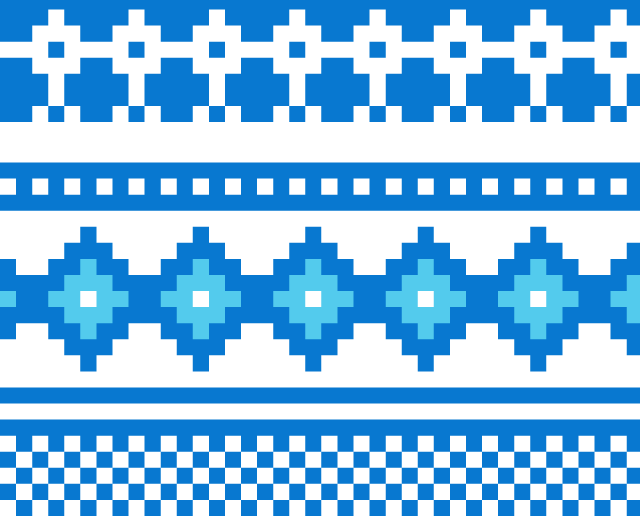
A WebGL 1 fragment shader for this pattern:

```glsl
precision highp float;
// Nordic knit bands: linked crosses, dotted ribbon, stepped diamonds, stripe and checks.

uniform vec2 u_resolution;

const vec3 WHITE = vec3(1.0);
const vec3 BLUE = vec3(0.03, 0.47, 0.815);
const vec3 SKY = vec3(0.325, 0.795, 0.93);

const float STITCHES_ACROSS = 39.83;
const float CROSS_BAND_BASE = 24.52;
const int SAMPLES = 4;

// Whole-stitch distance to the nearest motif centre along a row.
float stitchDistance(float column, float centre, float period) {
    float halfSpan = floor(period * 0.5);
    return abs(mod(column - centre + halfSpan + 0.5, period) - 0.5 - halfSpan);
}

bool isRow(float row, float target) {
    return abs(row - target) < 0.5;
}

bool isEven(float n) {
    return mod(n + 0.5, 2.0) < 1.0;
}

// Ringed crosses joined by a horizontal thread; row 0 is the foot.
vec3 crossBand(float column, float row) {
    float dx = stitchDistance(column, 3.0, 5.0);
    bool onAxis = dx < 0.5;
    bool white = onAxis && row < 6.5;
    if (isRow(row, 3.0) || isRow(row, 5.0)) white = dx < 1.5;
    if (isRow(row, 4.0)) white = !onAxis;
    if (isRow(row, 0.0)) white = isRow(dx, 1.0);
    return white ? WHITE : BLUE;
}

// Nested stepped diamonds measured by city-block distance.
vec3 diamondBand(float column, float rowFromCentre) {
    float reach = stitchDistance(column, 5.0, 7.0) + abs(rowFromCentre);
    if (reach < 0.5) return WHITE;
    if (reach < 2.5) return SKY;
    return reach < 4.5 ? BLUE : WHITE;
}

// Blue ribbon with a white dot on every second stitch.
vec3 dottedRibbon(float column, float rowFromCentre) {
    return isRow(rowFromCentre, 0.0) && isEven(column) ? WHITE : BLUE;
}

vec3 checks(float column, float row) {
    return isEven(column + row) ? WHITE : BLUE;
}

// Stack the bands from the bottom up.
vec3 knit(vec2 p) {
    float column = floor(p.x);
    float row = floor(p.y);
    if (p.y >= CROSS_BAND_BASE) return crossBand(column, floor(p.y - CROSS_BAND_BASE));
    if (row < 4.5) return checks(column, row);
    if (isRow(row, 5.0) || isRow(row, 7.0)) return BLUE;
    if (row > 8.5 && row < 17.5) return diamondBand(column, row - 13.0);
    if (row > 18.5 && row < 21.5) return dottedRibbon(column, row - 20.0);
    return WHITE;
}

void main() {
    float stitchesPerPixel = STITCHES_ACROSS / u_resolution.x;
    vec3 sum = vec3(0.0);

    // Average a small grid of samples to smooth the stitch edges.
    for (int j = 0; j < SAMPLES; j++) {
        for (int i = 0; i < SAMPLES; i++) {
            vec2 offset = (vec2(float(i), float(j)) + 0.5) / float(SAMPLES) - 0.5;
            sum += knit((gl_FragCoord.xy + offset) * stitchesPerPixel);
        }
    }
    gl_FragColor = vec4(sum / float(SAMPLES * SAMPLES), 1.0);
}
```
